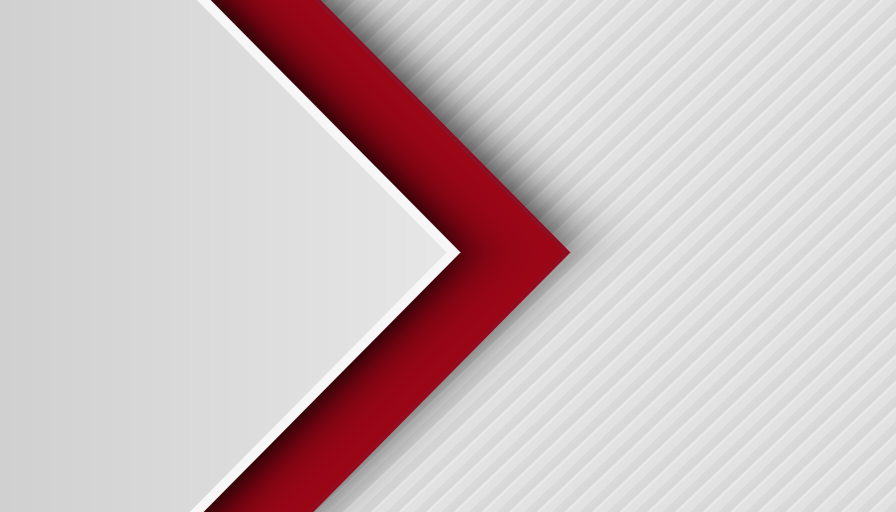
A Shadertoy shader for this background:

```glsl
// Soft step that is 1 left of the edge, 0 right of it
float leftOf(float x, float edge, float blur) {
    return 1.0 - smoothstep(edge - blur, edge + blur, x);
}

// Diagonal ribs: a shaded band closed by a bright ridge
vec3 ribbedPaper(vec2 p, float pixel) {
    float period = 0.054;
    float phase = fract((p.x - 1.05 * p.y) / period);
    float soft = 1.5 * pixel / period;
    float band = smoothstep(0.42 - soft, 0.42 + soft, phase)
               * (1.0 - smoothstep(1.0 - soft, 1.0, phase));
    float ridge = 1.0 - smoothstep(0.04, 0.04 + soft, abs(phase - 0.46));
    float tone = mix(0.855, 0.888, band) + 0.03 * ridge;
    tone -= 0.012 * smoothstep(0.0, 0.42, phase) * (1.0 - band);
    return vec3(tone);
}

void mainImage(out vec4 fragColor, in vec2 fragCoord) {
    vec2 p = fragCoord / iResolution.y;
    float pixel = 1.0 / iResolution.y;
    float rise = p.y - 0.507;

    // Chevron coordinate, with a rounded variant for the shadows
    float chevron = p.x + 0.99 * abs(rise);
    float rounded = p.x + 0.99 * sqrt(rise * rise + 0.0012);
    float panelTip = 0.8995;
    float arrowTip = 1.114;

    // Ribbed ground with the shadow of the red arrow
    vec3 color = ribbedPaper(p, pixel);
    float upper = smoothstep(-0.06, 0.08, rise);
    float gap = max(rounded - arrowTip, 0.0);
    float reach = mix(0.055, 0.08, upper);
    color *= 1.0 - mix(0.34, 0.52, upper) * exp(-pow(gap / reach, 1.4));

    // Red arrow, darkened beside the pale panel
    vec3 red = vec3(0.61, 0.022, 0.088);
    float depth = max(rounded - panelTip, 0.0);
    red *= 1.0 - 0.66 * exp(-pow(depth / 0.065, 1.3));
    float seam = 1.0 - smoothstep(0.002, 0.002 + 1.5 * pixel, abs(chevron - arrowTip + 0.008));
    red = mix(red, vec3(0.50, 0.09, 0.20), seam * mix(0.3, 0.75, upper));
    color = mix(color, red, leftOf(chevron, arrowTip, pixel));

    // Pale panel with a bright rim
    vec3 panel = vec3(mix(0.815, 0.905, clamp(p.x / 0.88, 0.0, 1.0)));
    vec3 rim = vec3(0.97);
    color = mix(color, rim, leftOf(chevron, panelTip, pixel));
    color = mix(color, panel, leftOf(chevron, panelTip - 0.027, pixel));

    fragColor = vec4(color, 1.0);
}
```
